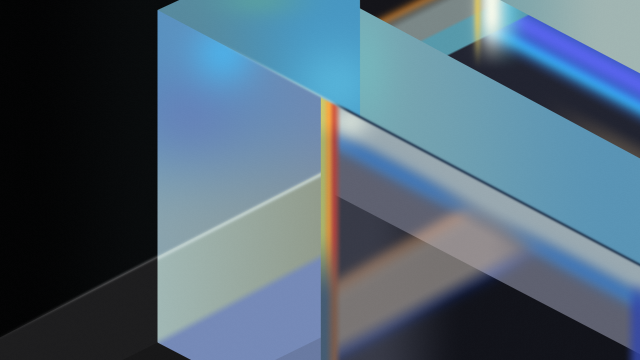
Write a WebGL 1 fragment shader that draws this background.

```glsl
precision highp float;

uniform vec2 u_resolution;

const float HEIGHT = 4.32;
const float LEFT = 1.89;
const float SEAM = 3.85;
const float BAR_LEFT = 4.32;

// Signed vertical distance above a sloping line through an anchor
float above(vec2 p, vec2 anchor, float slope) {
  return p.y - anchor.y - slope * (p.x - anchor.x);
}

float cover(float d, float soft) {
  return smoothstep(-soft, soft, d);
}

float band(float d, float width) {
  return exp(-d * d / (width * width));
}

float glow(vec2 p, vec2 center, vec2 radius) {
  vec2 q = (p - center) / radius;
  return exp(-dot(q, q));
}

float hash(vec2 p) {
  return fract(sin(dot(p, vec2(127.1, 311.7))) * 43758.5453);
}

// Dark room with a faint floor
vec3 backdrop(vec2 p, float floorLine, float aa) {
  vec3 color = mix(vec3(0.012, 0.014, 0.016), vec3(0.035, 0.045, 0.05), smoothstep(0.3, 1.9, p.x));
  color = mix(color, vec3(0.115, 0.115, 0.12), cover(-floorLine, aa));
  color *= 1.0 - 0.2 * cover(-above(p, vec2(LEFT, 0.21), 0.5), aa);
  return color + 0.16 * band(floorLine, 0.022) * smoothstep(-0.5, 1.5, p.x);
}

// Frosted left side, lit from above
vec3 sideFace(vec2 p, float floorLine, float aa) {
  float x = (p.x - LEFT) / (SEAM - LEFT);
  vec3 sky = mix(vec3(0.35, 0.57, 0.75), vec3(0.43, 0.54, 0.70), x);
  vec3 mist = mix(vec3(0.54, 0.64, 0.68), vec3(0.54, 0.59, 0.59), x);
  vec3 color = mix(mist, sky, smoothstep(1.5, 3.4, p.y + 0.25 * x));
  color = mix(color, vec3(0.40, 0.48, 0.72), 0.6 * glow(p, vec2(2.25, 2.95), vec2(0.7, 0.55)));
  color = mix(color, vec3(0.30, 0.70, 0.92), 0.85 * glow(p, vec2(2.68, 3.68), vec2(0.4, 0.4)));
  vec3 lower = mix(vec3(0.63, 0.72, 0.71), vec3(0.57, 0.61, 0.55), x);
  color = mix(color, lower, cover(-floorLine, aa));
  color = mix(color, vec3(0.78, 0.84, 0.84), 0.75 * band(floorLine + 0.02, 0.03));
  float base = above(p, vec2(LEFT, 0.21), 0.525);
  color = mix(color, vec3(0.46, 0.54, 0.72), cover(-base, 0.07));
  float foot = above(p, vec2(3.3, 0.0), 0.49);
  return mix(color, vec3(0.38, 0.44, 0.58), 0.6 * cover(-foot, aa));
}

// Teal lid and the long bar running to the right
vec3 topFace(vec2 p, float aa) {
  vec3 lid = mix(vec3(0.34, 0.54, 0.62), vec3(0.28, 0.59, 0.76), smoothstep(2.2, 3.9, p.x));
  lid = mix(lid, vec3(0.36, 0.64, 0.62), 0.7 * glow(p, vec2(3.1, 4.32), vec2(0.5, 0.2)));
  lid = mix(lid, vec3(0.36, 0.74, 0.88), 0.7 * glow(p, vec2(4.05, 3.3), vec2(0.55, 0.5)));
  vec3 bar = mix(vec3(0.46, 0.64, 0.69), vec3(0.35, 0.58, 0.71), smoothstep(4.6, 7.5, p.x));
  bar = mix(bar, vec3(0.46, 0.73, 0.75), 0.75 * glow(p, vec2(4.35, 3.5), vec2(0.4, 0.8)));
  return mix(lid, bar, cover(p.x - BAR_LEFT, aa));
}

// Recess behind the bar, with reflected stripes
vec3 hollow(vec2 p, float roofDepth, float aa) {
  float stripe = above(p, vec2(4.6, 4.1), 0.5);
  vec3 color = mix(vec3(0.08, 0.08, 0.10), vec3(0.48, 0.53, 0.53), cover(-stripe - 0.1, 0.12));
  color += vec3(0.42, 0.24, 0.04) * band(stripe + 0.03, 0.07);
  color = mix(color, vec3(0.34, 0.60, 0.67), cover(-stripe - 0.5, 0.03));
  vec3 inner = mix(vec3(0.20, 0.34, 0.72), vec3(0.13, 0.14, 0.19), smoothstep(0.32, 0.68, roofDepth));
  inner = mix(inner, vec3(0.36, 0.32, 0.28), 0.8 * smoothstep(0.75, 1.05, roofDepth) * smoothstep(6.4, 7.5, p.x));
  inner += vec3(0.02, 0.30, 0.26) * band(roofDepth - 0.42, 0.1);
  inner += vec3(0.14, 0.05, 0.20) * band(roofDepth - 0.14, 0.14);
  color = mix(color, inner, cover(-stripe - 0.83, aa + 0.01));
  float fade = smoothstep(3.45, 4.15, p.y);
  color = mix(color, vec3(0.35, 0.76, 0.88), 0.7 * fade * band(p.x - 6.08, 0.16));
  color = mix(color, vec3(0.95, 0.97, 0.92), fade * band(p.x - 5.9, 0.16));
  return mix(color, vec3(0.88, 0.78, 0.36), 0.8 * fade * band(p.x - 5.73, 0.045));
}

// Smoky interior with a blue caustic and a warm beam
vec3 interior(vec2 p, float depth, float aa) {
  float tray = above(p, vec2(SEAM, 2.07), -0.522);
  vec3 color = mix(vec3(0.60, 0.66, 0.69), vec3(0.37, 0.38, 0.44), smoothstep(0.2, 0.62, depth));
  float gap = 1.0 - 0.85 * band(p.x - 5.9, 0.5);
  color = mix(color, vec3(0.22, 0.46, 0.74), 0.8 * gap * band(depth - 0.43, 0.14));
  color = mix(color, vec3(0.85, 0.89, 0.86), 0.8 * glow(p, vec2(4.2, 2.86), vec2(0.25, 0.2)));
  vec3 floorColor = mix(vec3(0.21, 0.22, 0.27), vec3(0.05, 0.055, 0.08), smoothstep(4.4, 5.6, p.x));
  color = mix(color, floorColor, 0.94 * cover(-tray, aa));
  float top = above(p, vec2(4.0, 0.86), 0.58);
  float bottom = above(p, vec2(4.0, 0.1), 0.52);
  float reach = smoothstep(0.3, 0.65, depth) * (1.0 - smoothstep(5.8, 6.8, p.x));
  float beam = cover(-top, 0.2) * cover(bottom, 0.16) * reach;
  vec3 warm = mix(vec3(0.50, 0.48, 0.47), vec3(0.60, 0.57, 0.57), cover(tray, aa));
  color = mix(color, warm, 0.92 * beam);
  color += vec3(0.13, 0.06, 0.0) * band(top, 0.12) * reach;
  color += vec3(0.0, 0.03, 0.12) * band(bottom + 0.06, 0.12) * reach;
  float corner = smoothstep(7.48, 7.66, p.x) * (1.0 - smoothstep(0.6, 1.0, p.y));
  return mix(color, vec3(0.20, 0.28, 0.66), 0.85 * corner);
}

// Vertical dispersion along the seam: yellow, orange, red
vec3 dispersion(vec3 color, vec2 p) {
  float t = (p.x - SEAM) / 0.2;
  vec3 hue = mix(vec3(0.66, 0.70, 0.42), vec3(0.82, 0.58, 0.26), smoothstep(0.1, 0.5, t));
  hue = mix(hue, vec3(0.68, 0.27, 0.25), smoothstep(0.45, 0.85, t));
  vec3 dim = mix(vec3(0.27, 0.36, 0.45), vec3(0.48, 0.36, 0.30), smoothstep(0.2, 0.9, t));
  hue = mix(dim, hue, smoothstep(0.7, 1.6, p.y));
  hue += vec3(0.14, 0.08, 0.0) * smoothstep(2.6, 2.9, p.y);
  return mix(color, hue, 1.0 - smoothstep(0.75, 1.3, t));
}

void main() {
  vec2 p = gl_FragCoord.xy * HEIGHT / u_resolution.y;
  float aa = 0.75 * HEIGHT / u_resolution.y;
  float floorLine = above(p, vec2(LEFT, 1.24), 0.513);
  float edge = above(p, vec2(LEFT, 4.2), -0.5285);
  float barTop = above(p, vec2(BAR_LEFT, 4.22), -0.536);
  float roof = above(p, vec2(6.0, 4.32), -0.524);

  // Faces of the block
  vec3 side = sideFace(p, floorLine, aa);
  vec3 inside = dispersion(interior(p, -edge, aa), p);
  vec3 block = mix(side, inside, cover(p.x - SEAM, aa));
  block = mix(block, topFace(p, aa), cover(edge, aa));

  // Recess and far wall
  vec3 wall = mix(vec3(0.50, 0.65, 0.67), vec3(0.63, 0.71, 0.70), smoothstep(6.1, 7.3, p.x));
  vec3 recess = mix(hollow(p, -roof, aa), wall, cover(roof, aa));
  block = mix(block, recess, cover(barTop, aa) * cover(p.x - BAR_LEFT, aa));

  // Bevel, bright on the left and dark on the right
  vec3 bevel = mix(vec3(0.58, 0.76, 0.82), vec3(0.12, 0.20, 0.30), smoothstep(3.95, 4.2, p.x));
  block = mix(block, bevel, 0.8 * band(edge, 0.022) * smoothstep(2.4, 3.9, p.x));

  // Silhouette over the room
  float outline = cover(p.x - LEFT, aa);
  outline *= cover(-above(p, vec2(LEFT, 4.2), 0.46), aa);
  outline *= cover(above(p, vec2(LEFT, 0.21), -0.52), aa);
  vec3 color = mix(backdrop(p, floorLine, aa), block, outline);
  color += (hash(floor(p * 100.0)) - 0.5) * 0.008;
  gl_FragColor = vec4(color, 1.0);
}
```
